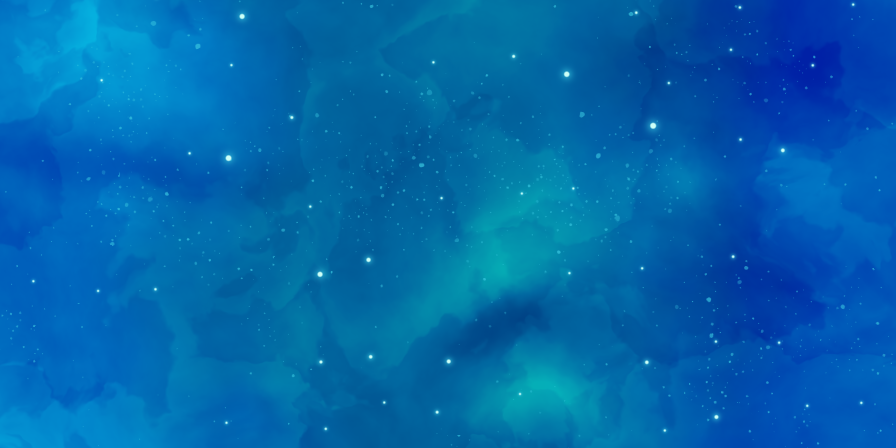
Reproduce this texture procedurally as a Shadertoy shader.

```glsl
#define TEAL_DARK vec3(0.00, 0.23, 0.50)
#define TEAL_MID vec3(0.005, 0.41, 0.63)
#define TEAL_LIGHT vec3(0.02, 0.68, 0.71)
#define BLUE_DARK vec3(0.00, 0.13, 0.65)
#define BLUE_MID vec3(0.00, 0.40, 0.74)
#define BLUE_LIGHT vec3(0.02, 0.70, 0.88)
#define DROP_COLOR vec3(0.22, 0.78, 0.88)
#define STAR_COLOR vec3(0.80, 1.00, 0.97)
#define STAR_CELLS 6.5
#define STAR_CHANCE 0.55

float hash(vec2 p) {
    vec3 q = fract(vec3(p.xyx) * 0.1031);
    q += dot(q, q.yzx + 33.33);
    return fract((q.x + q.y) * q.z);
}

vec2 hash2(vec2 p) {
    return vec2(hash(p + 17.3), hash(p + 71.9));
}

float noise(vec2 p) {
    vec2 i = floor(p), f = fract(p);
    f = f * f * (3.0 - 2.0 * f);
    return mix(mix(hash(i), hash(i + vec2(1, 0)), f.x),
               mix(hash(i + vec2(0, 1)), hash(i + vec2(1, 1)), f.x), f.y);
}

float fbm(vec2 p) {
    float sum = 0.0, amp = 0.5;
    for (int i = 0; i < 6; i++) {
        sum += amp * noise(p);
        p = mat2(1.6, 1.2, -1.2, 1.6) * p + 11.7;
        amp *= 0.5;
    }
    return sum;
}

// Soft elliptical pool of pigment
float pool(vec2 p, vec2 center, vec2 radius) {
    vec2 d = (p - center) / radius;
    return exp(-dot(d, d));
}

// Wash with one crisp ragged edge that fades inward
float wash(vec2 p) {
    float n = fbm(p);
    return smoothstep(0.50, 0.525, n) * (1.0 - smoothstep(0.51, 0.68, n));
}

// Light and dark pools on the paper
float toneMap(vec2 p) {
    float t = 0.43 + 0.17 * (1.0 - smoothstep(0.1, 0.8, p.x))
            - 0.06 * smoothstep(1.2, 1.7, p.x);
    t += 0.36 * pool(p, vec2(0.20, 0.88), vec2(0.28, 0.20));
    t += 0.42 * pool(p, vec2(1.23, 0.42), vec2(0.26, 0.18));
    t += 0.48 * pool(p, vec2(1.20, 0.05), vec2(0.15, 0.10));
    t += 0.30 * pool(p, vec2(1.57, 0.62), vec2(0.08, 0.06));
    t += 0.18 * pool(p, vec2(1.87, 0.62), vec2(0.20, 0.18));
    t += 0.12 * pool(p, vec2(1.15, 0.88), vec2(0.20, 0.15));
    t -= 0.42 * pool(p, vec2(1.16, 0.25), vec2(0.18, 0.06));
    t -= 0.28 * pool(p, vec2(0.32, 0.62), vec2(0.28, 0.08));
    t -= 0.24 * pool(p, vec2(1.42, 0.86), vec2(0.16, 0.14));
    t -= 0.32 * pool(p, vec2(1.80, 0.93), vec2(0.17, 0.13));
    t -= 0.20 * pool(p, vec2(1.67, 0.38), vec2(0.12, 0.20));
    return t;
}

vec3 pigment(float tone, float blueness) {
    float low = clamp(tone * 2.0, 0.0, 1.0);
    float high = clamp(tone * 2.0 - 1.0, 0.0, 1.0);
    vec3 teal = mix(mix(TEAL_DARK, TEAL_MID, low), TEAL_LIGHT, high);
    vec3 blue = mix(mix(BLUE_DARK, BLUE_MID, low), BLUE_LIGHT, high);
    return mix(teal, blue, blueness);
}

// Splattered droplets, one per cell at most
float droplets(vec2 p, float cells, float density, float px) {
    vec2 q = mat2(0.8, 0.6, -0.6, 0.8) * p * cells;
    vec2 id = floor(q);
    vec2 center = 0.25 + 0.5 * hash2(id);
    float size = hash(id + 5.1);
    float radius = 0.05 + 0.17 * size * size * size;
    float d = length(fract(q) - center) + 0.10 * (noise(q * 5.0) - 0.5);
    float soft = px * cells * 0.8;
    float shape = 1.0 - smoothstep(radius - soft, radius + soft, d);
    return shape * step(hash(id + 9.7), density) * mix(0.35, 0.95, hash(id + 3.3));
}

// Glowing stars: x is the halo, y is the core
vec2 stars(vec2 p, float px) {
    vec2 id = floor(p * STAR_CELLS);
    vec2 center = 0.2 + 0.6 * hash2(id + 40.0);
    float d = length(fract(p * STAR_CELLS) - center) / STAR_CELLS;
    float size = hash(id + 61.0);
    float radius = mix(0.0022, 0.0065, size * size * size);
    float lit = step(hash(id + 83.0), STAR_CHANCE);
    float core = 1.0 - smoothstep(radius - px, radius + px, d);
    return lit * vec2(exp(-d * d / (radius * radius * 5.0)), core);
}

void mainImage(out vec4 fragColor, in vec2 fragCoord) {
    float px = 1.0 / iResolution.y;
    vec2 p = fragCoord * px;

    // Ragged cloud layers
    vec2 warp = vec2(fbm(p * 3.5 + 4.0), fbm(p * 3.5 + 27.0)) - 0.5;
    vec2 q = p + 0.22 * warp;
    float tone = toneMap(q) + 0.50 * (fbm(q * 3.0 + 8.0) - 0.5);
    tone += 0.11 * wash(q * 2.2 + 31.0) - 0.10 * wash(q * 3.1 + 52.0);
    tone += 0.10 * (fbm(p * 22.0 + 3.0 * warp) - 0.5);
    float blueness = smoothstep(0.25, 0.80, abs(q.x - 0.98) + 0.5 * (fbm(p * 2.5 + 63.0) - 0.5));
    vec3 color = pigment(tone, blueness);

    // Paint splatter gathered in drifts
    float drift = smoothstep(0.50, 0.72, fbm(p * 3.5 + 90.0));
    drift = 0.02 + 0.35 * drift + 0.35 * pool(p, vec2(1.0, 0.62), vec2(0.42, 0.15));
    float drops = max(droplets(p, 36.0, drift * 0.6, px), droplets(p + 3.7, 75.0, drift * 0.8, px));
    color = mix(color, DROP_COLOR, 0.75 * drops);

    vec2 star = stars(p, px);
    color = mix(color, DROP_COLOR, 0.55 * star.x);
    color = mix(color, STAR_COLOR, star.y);
    fragColor = vec4(color, 1.0);
}
```
